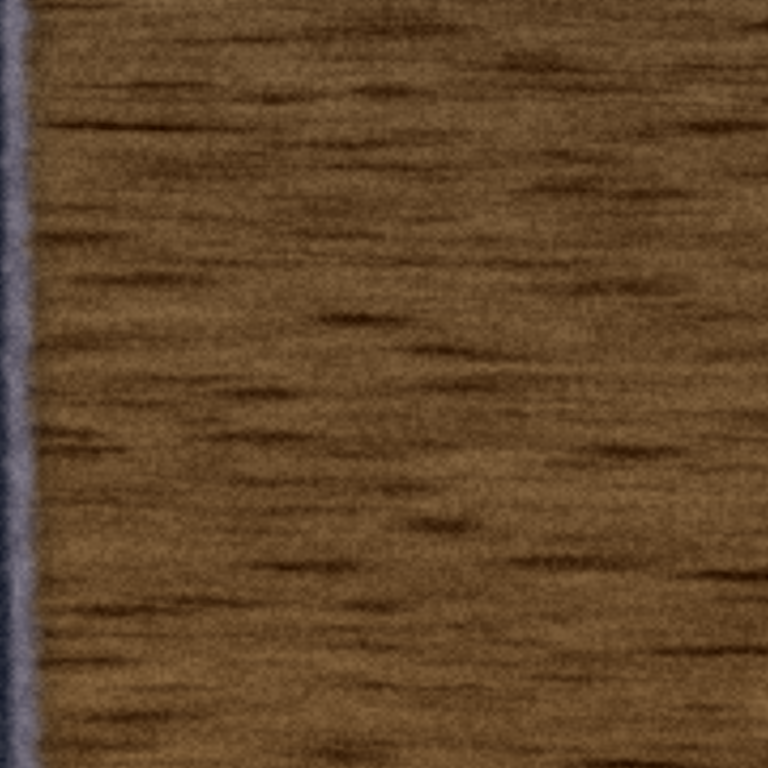
Reproduce this texture procedurally as a WebGL 2 fragment shader.

```glsl
#version 300 es
precision highp float;
// Brown wood with dark horizontal pores and a soft grey rim on the left side.
uniform vec2 u_resolution;
out vec4 fragColor;

float hash(vec2 p) {
    vec3 q = fract(vec3(p.xyx) * 0.1031);
    q += dot(q, q.yzx + 33.33);
    return fract((q.x + q.y) * q.z);
}

float valueNoise(vec2 p) {
    vec2 cell = floor(p);
    vec2 f = fract(p);
    f = f * f * (3.0 - 2.0 * f);
    float low = mix(hash(cell), hash(cell + vec2(1, 0)), f.x);
    float high = mix(hash(cell + vec2(0, 1)), hash(cell + vec2(1, 1)), f.x);
    return mix(low, high, f.y);
}

// Zero-centred noise with separate frequencies along and across the grain.
float fibre(vec2 p, vec2 frequency, float seed) {
    return valueNoise(p * frequency + seed) - 0.5;
}

// Cellular layer: one tapered streak per cell, returns its darkness.
float pores(vec2 p, vec2 grid, float thickness, float seed) {
    vec2 q = p * grid + seed;
    vec2 base = floor(q);
    float ink = 0.0;
    for (int j = -1; j <= 1; j++) {
        for (int i = -1; i <= 1; i++) {
            vec2 cell = base + vec2(i, j);
            vec2 jitter = vec2(hash(cell + 3.7), hash(cell + 19.1));
            vec2 d = q - cell - mix(vec2(0.1), vec2(0.9), jitter);
            float halfLength = mix(0.35, 0.85, hash(cell + 41.3));
            float strength = smoothstep(0.05, 0.9, hash(cell + 67.9));
            float along = abs(d.x) / halfLength;
            float taper = 1.0 - smoothstep(0.15, 1.0, along);
            float width = thickness * mix(0.6, 1.0, taper);
            float across = d.y / width;
            ink = max(ink, strength * taper * exp(-across * across));
        }
    }
    return ink;
}

// Lightness of the wood: 0 in the deepest pores, 1 on the palest fibres.
float woodTone(vec2 uv) {
    vec2 p = uv;
    p.y += 0.006 * uv.x + 0.002 * sin(uv.x * 8.0 + uv.y * 14.0);
    p.y += 0.005 * fibre(uv, vec2(26.0, 45.0), 5.0);
    float tone = 0.91;
    tone += 0.16 * fibre(p, vec2(2.5, 9.0), 11.0);
    tone += 0.28 * fibre(p, vec2(5.0, 42.0), 23.0);
    tone += 0.26 * fibre(p, vec2(11.0, 95.0), 37.0);
    tone -= 0.62 * pores(p, vec2(4.5, 21.0), 0.19, 8.0);
    tone -= 0.34 * pores(p, vec2(5.5, 34.0), 0.22, 52.0);
    tone -= 0.26 * pores(p, vec2(3.0, 48.0), 0.20, 91.0) * (0.5 + 0.5 * uv.y);
    return tone;
}

vec3 woodColor(float tone, float height) {
    vec3 deep = vec3(0.19, 0.092, 0.012);
    vec3 pale = mix(vec3(0.445, 0.322, 0.185), vec3(0.43, 0.325, 0.205), height);
    return mix(deep, pale, clamp(tone, 0.0, 1.15));
}

// Lays the shaded joint, the grey rim and the dark outer gap over the wood.
vec3 addRim(vec3 wood, vec2 uv) {
    float lean = 0.013 * (1.0 - uv.y) * (1.0 - uv.y);
    float x = uv.x - lean + 0.010 * fibre(uv, vec2(30.0, 38.0), 71.0);
    vec3 gap = vec3(0.13, 0.145, 0.20);
    vec3 rim = vec3(0.42, 0.40, 0.455) + 0.10 * fibre(uv, vec2(50.0, 34.0), 13.0);
    rim = mix(gap, rim, smoothstep(-0.008, 0.015, x));
    vec3 shaded = wood * mix(0.80, 1.0, smoothstep(0.035, 0.085, x));
    return mix(rim, shaded, smoothstep(0.020, 0.053, x));
}

void main() {
    vec2 uv = gl_FragCoord.xy / u_resolution;
    vec3 color = addRim(woodColor(woodTone(uv), uv.y), uv);
    // Fine speckle in two sizes
    float speckle = 0.085 * fibre(uv, vec2(180.0, 185.0), 3.0);
    speckle += 0.060 * fibre(uv, vec2(95.0, 120.0), 29.0);
    fragColor = vec4(color + speckle * vec3(1.0, 0.95, 0.85), 1.0);
}
```
